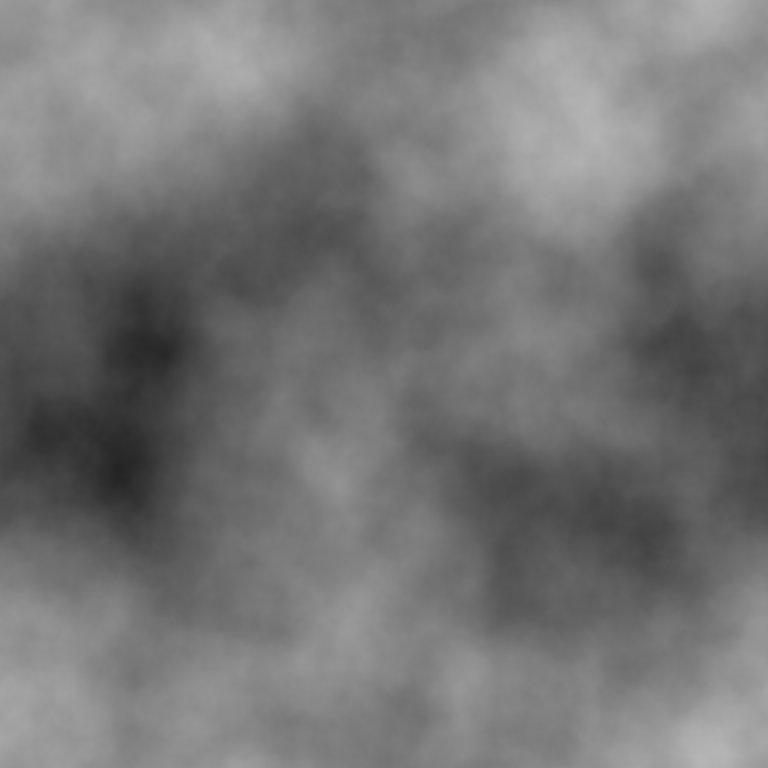
A WebGL 1 fragment shader for this texture:

```glsl
precision highp float;

uniform vec2 u_resolution;

#define MEAN_GREY 0.46
#define SWELL 0.133
#define SWELL_VARIATION 0.065
#define BAND_HEIGHT 0.44
#define BAND_WAVE 0.05
#define CLOUD_GAIN 0.265
#define BASE_CELLS 4.0
#define ROUGHNESS 0.49
#define OCTAVES 6
#define SEED 7.0

const float TAU = 6.2831853;

// Sine-free hash: a gradient vector with components in -1..1
vec2 hashGradient(vec2 cell, float seed) {
  vec3 p = fract(vec3(cell.xyx + seed * 17.31) * vec3(0.1031, 0.1030, 0.0973));
  p += dot(p, p.yzx + 33.33);
  return fract((p.xx + p.yz) * p.zy) * 2.0 - 1.0;
}

// One lattice corner, wrapped at the period
float corner(vec2 cell, vec2 local, vec2 offset, float period, float seed) {
  return dot(hashGradient(mod(cell + offset, period), seed), local - offset);
}

// Gradient noise that repeats after a whole number of cells
float tiledNoise(vec2 p, float period, float seed) {
  vec2 cell = floor(p);
  vec2 f = fract(p);
  vec2 w = f * f * f * (f * (f * 6.0 - 15.0) + 10.0);
  float bottom = mix(corner(cell, f, vec2(0.0, 0.0), period, seed),
                     corner(cell, f, vec2(1.0, 0.0), period, seed), w.x);
  float top = mix(corner(cell, f, vec2(0.0, 1.0), period, seed),
                  corner(cell, f, vec2(1.0, 1.0), period, seed), w.x);
  return mix(bottom, top, w.y);
}

// Octaves with shifted lattices, so that their nodes do not line up
float clouds(vec2 uv) {
  float sum = 0.0;
  float amplitude = 1.0;
  float cells = BASE_CELLS;
  for (int i = 0; i < OCTAVES; i++) {
    float octave = float(i);
    vec2 shift = fract(vec2(0.618, 0.382) * (octave + 1.0) + vec2(0.1, 0.37));
    sum += amplitude * tiledNoise(uv * cells + shift, cells, SEED + octave);
    amplitude *= ROUGHNESS;
    cells *= 2.0;
  }
  return sum;
}

// Broad dark band across the middle, deepest near the side edges
float broadSwell(vec2 uv) {
  float center = BAND_HEIGHT + BAND_WAVE * sin(TAU * uv.x);
  float depth = SWELL + SWELL_VARIATION * cos(TAU * uv.x);
  return -depth * cos(TAU * (uv.y - center));
}

void main() {
  vec2 uv = gl_FragCoord.xy / u_resolution;
  float grey = MEAN_GREY + broadSwell(uv) + CLOUD_GAIN * clouds(uv);
  gl_FragColor = vec4(vec3(clamp(grey, 0.0, 1.0)), 1.0);
}
```
